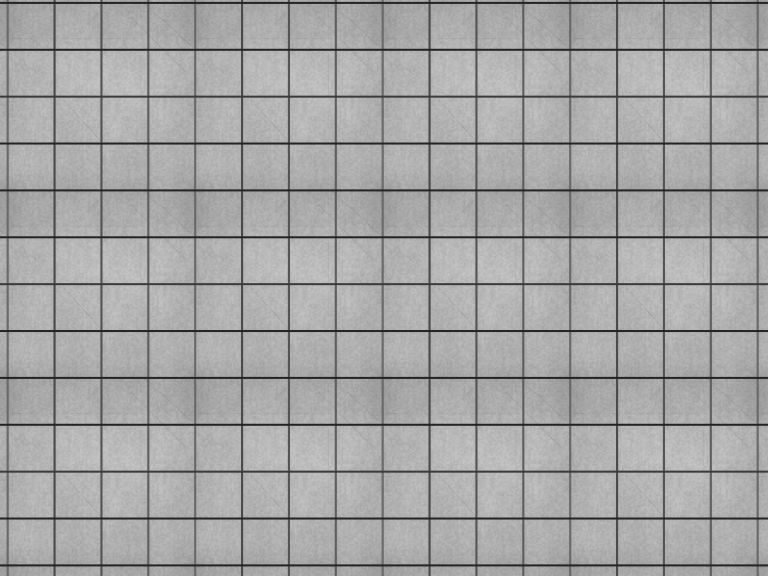
Reproduce this texture procedurally as a WebGL 1 fragment shader.

```glsl
precision highp float;
uniform vec2 u_resolution;

#define ROWS 12.288               // tiles over the canvas height
#define OFFSET vec2(0.164, 0.226) // first joint, in tiles
#define BLOCK 4.0                 // tiles per side of a repeating slab
#define JOINT_H 0.043             // width of horizontal joints, in tiles
#define JOINT_V 0.045             // width of vertical joints, in tiles
#define CONCRETE 0.702
#define BLOTCH 0.055
#define GRAIN 0.06
#define SCRATCH_DEPTH 0.07
#define SCRATCH_WIDTH 0.0035      // in slabs
#define NICKS 12

float hash(vec2 p) {
  vec3 h = fract(p.xyx * vec3(0.1031, 0.1030, 0.0973));
  h += dot(h, h.yzx + 33.33);
  return fract((h.x + h.y) * h.z);
}

// Value noise that wraps after the given number of cells
float noise(vec2 uv, vec2 cells) {
  vec2 p = uv * cells;
  vec2 i = floor(p), f = fract(p);
  f = f * f * (3.0 - 2.0 * f);
  vec2 a = mod(i, cells), b = mod(i + 1.0, cells);
  return mix(mix(hash(a), hash(vec2(b.x, a.y)), f.x),
             mix(hash(vec2(a.x, b.y)), hash(b), f.x), f.y);
}

float blotches(vec2 uv) {
  float sum = 0.0, gain = 0.5, cells = 6.0;
  for (int i = 0; i < 4; i++) {
    sum += gain * (noise(uv, vec2(cells)) - 0.5);
    cells *= 2.0;
    gain *= 0.6;
  }
  return sum;
}

// Share of a pixel covered by a line at distance d
float lineCover(float d, float width, float pixel) {
  float lo = max(d - 0.5 * pixel, -0.5 * width);
  float hi = min(d + 0.5 * pixel, 0.5 * width);
  return clamp((hi - lo) / pixel, 0.0, 1.0);
}

float scratch(vec2 uv, vec2 a, vec2 b, float pixel) {
  vec2 ab = b - a, ap = uv - a;
  float t = clamp(dot(ap, ab) / dot(ab, ab), 0.0, 1.0);
  return lineCover(length(ap - ab * t), SCRATCH_WIDTH, pixel);
}

// Broad light and dark areas of one slab
float slabShade(vec2 uv) {
  vec2 d = (uv - vec2(0.62, 0.56)) / vec2(0.36, 0.30);
  float shade = 0.055 * exp(-dot(d, d)) - 0.012;
  shade -= 0.030 * smoothstep(0.72, 0.84, uv.y);
  shade -= 0.025 * smoothstep(0.80, 0.97, uv.x);
  shade -= 0.018 * (1.0 - smoothstep(0.0, 0.12, uv.x));
  shade -= 0.020 * (1.0 - smoothstep(0.0, 0.14, uv.y));
  return shade;
}

float wear(vec2 uv, float pixel) {
  // Long diagonal scratches and faint straight seams
  float s = scratch(uv, vec2(0.66, 0.92), vec2(0.96, 0.62), pixel);
  s += scratch(uv, vec2(0.76, 0.97), vec2(0.99, 0.76), pixel);
  s += scratch(uv, vec2(0.30, 0.48), vec2(0.49, 0.27), pixel);
  s += 0.6 * scratch(uv, vec2(0.50, 0.96), vec2(0.35, 0.82), pixel);
  s += 0.6 * scratch(uv, vec2(0.71, 0.73), vec2(0.71, 0.50), pixel);
  s += 0.5 * scratch(uv, vec2(0.02, 0.81), vec2(0.72, 0.81), pixel);
  // Short scattered nicks
  for (int i = 0; i < NICKS; i++) {
    float k = float(i) + 1.0;
    vec2 a = 0.05 + 0.85 * vec2(hash(vec2(k, 3.7)), hash(vec2(k, 9.2)));
    vec2 b = a + 0.06 * (vec2(hash(vec2(k, 5.1)), hash(vec2(k, 7.4))) - 0.5);
    s += 0.6 * scratch(uv, a, b, pixel);
  }
  return min(s, 1.0);
}

void main() {
  float pixel = ROWS / u_resolution.y;
  vec2 p = gl_FragCoord.xy * pixel - OFFSET;
  vec2 uv = fract(p / BLOCK);

  // Concrete surface
  float tone = CONCRETE + slabShade(uv) + BLOTCH * blotches(uv);
  tone += 0.014 * (hash(mod(floor(p), BLOCK) + 17.0) - 0.5);
  tone += GRAIN * (noise(uv, vec2(110.0)) - 0.5);
  tone += 0.4 * GRAIN * (noise(uv, vec2(90.0, 14.0)) - 0.5);
  tone -= SCRATCH_DEPTH * wear(uv, pixel / BLOCK);

  // Joints, each with its own depth within the slab
  vec2 index = mod(floor(p + 0.5), BLOCK);
  vec2 d = fract(p + 0.5) - 0.5;
  float toneV = 0.29 + 0.04 * mod(index.x + 3.0, BLOCK);
  float toneH = 0.14 + 0.09 * max(1.0 - abs(index.y - 2.0), 0.0);
  tone -= 0.025 * exp(-24.0 * min(abs(d.x), abs(d.y)));
  tone = mix(tone, toneV, lineCover(d.x, JOINT_V, pixel));
  tone = mix(tone, toneH, lineCover(d.y, JOINT_H, pixel));

  gl_FragColor = vec4(vec3(tone), 1.0);
}
```
